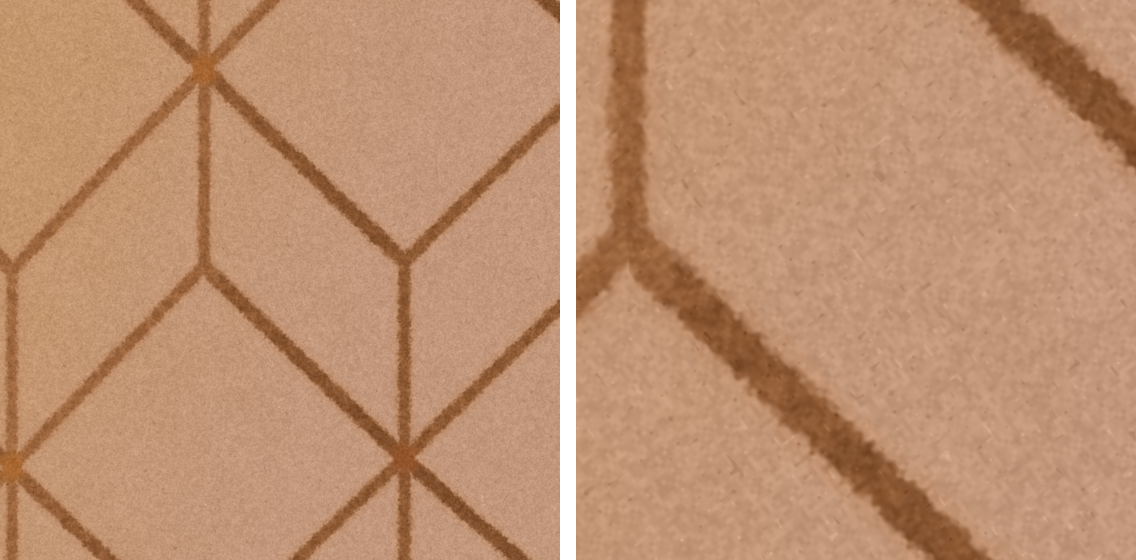
Left: the whole. Right: its middle third, enlarged.
Reproduce this pattern procedurally as a Shadertoy shader.

```glsl
// Tumbling-block lattice of brown printed lines on grainy tan paper.
// Each repeat is a star: a vertical bar plus four diagonals, on staggered rows,
// found by distance functions; value noise adds rough edges, grain and fading.

const vec2  STAR_ORIGIN   = vec2(0.3646, 0.1237); // one star, measured from top left
const vec2  HALF_REPEAT   = vec2(0.3503, 0.3516);
const float STRETCH       = 0.0204;  // repeats widen to the right
const float TILT          = 0.0222;  // rows climb to the right
const float SQUEEZE       = 0.06;    // rows shorten at the bottom
const float BAR_WIDTH     = 0.029;   // half widths, in half repeats
const float RISING_WIDTH  = 0.031;
const float FALLING_WIDTH = 0.036;
const float STAR_RADIUS   = 0.056;
const float ROUGHNESS     = 0.015;
const float SOFTNESS      = 0.010;
const float GRAIN         = 0.105;
const mat2  GRAIN_TURN    = mat2(0.8, 0.6, -0.6, 0.8);

const vec3 PAPER_COOL = vec3(0.760, 0.592, 0.482);
const vec3 PAPER_WARM = vec3(0.770, 0.588, 0.425);
const vec3 HALO       = vec3(0.755, 0.555, 0.415);
const vec3 INK_LIGHT  = vec3(0.655, 0.435, 0.270);
const vec3 INK_DARK   = vec3(0.485, 0.295, 0.160);
const vec3 STAR_LIGHT = vec3(0.690, 0.430, 0.200);
const vec3 STAR_DARK  = vec3(0.570, 0.325, 0.175);

float hash(vec2 p) {
    vec3 q = fract(vec3(p.xyx) * 0.1031);
    q += dot(q, q.yzx + 33.33);
    return fract((q.x + q.y) * q.z);
}

float noise(vec2 p) {
    vec2 i = floor(p), f = fract(p);
    f = f * f * (3.0 - 2.0 * f);
    return mix(mix(hash(i), hash(i + vec2(1, 0)), f.x),
               mix(hash(i + vec2(0, 1)), hash(i + vec2(1, 1)), f.x), f.y);
}

// Canvas position (y down) to lattice units, with the gentle camera warp undone
vec2 toLattice(vec2 pos) {
    vec2 s = (pos - STAR_ORIGIN) / HALF_REPEAT;
    float u = s.x - STRETCH * s.x * s.x * (1.0 - 2.0 * STRETCH * s.x);
    float v = s.y + TILT * u;
    return vec2(u, v + SQUEEZE * max(v - 2.0, 0.0));
}

// x: signed distance to ink, y: distance to star centre, z: 1 on falling diagonals
vec3 lattice(vec2 p) {
    vec3 nearest = vec3(9.0, 9.0, 0.0);
    float firstRow = floor(p.y * 0.5);
    for (int i = 0; i < 2; i++) {
        float row = firstRow + float(i);
        vec2 c = vec2(p.x - mod(row, 2.0), p.y - 2.0 * row);
        c.x -= 2.0 * floor(c.x * 0.5 + 0.5);
        vec2 q = abs(c);
        float falling = step(0.0, c.x * c.y);
        float bar = length(vec2(q.x, max(q.y - 1.0, 0.0))) - BAR_WIDTH;
        float along = clamp((q.x + q.y) * 0.5, 0.0, 1.0);
        float diagonal = length(q - along) - mix(RISING_WIDTH, FALLING_WIDTH, falling);
        float star = length(c);
        float d = min(min(bar, diagonal), star - STAR_RADIUS);
        if (d < nearest.x) {
            nearest.x = d;
            nearest.z = falling * step(diagonal, bar) * smoothstep(1.0, 0.9, along);
        }
        nearest.y = min(nearest.y, star);
    }
    return nearest;
}

void mainImage(out vec4 fragColor, in vec2 fragCoord) {
    vec2 pos = fragCoord / iResolution.y;
    pos.y = 1.0 - pos.y;
    vec2 grainPos = GRAIN_TURN * pos + 3.0;
    vec3 cell = lattice(toLattice(pos));

    // Paper: warm on the upper left, with soft blotches
    float blotch = noise(grainPos * 14.0) - 0.5;
    float warmth = 1.0 - smoothstep(0.0, 0.9, pos.x + 0.35 * pos.y + 0.15 * blotch);
    vec3 color = mix(PAPER_COOL, PAPER_WARM, warmth);
    color += 0.010 * blotch;

    // Ragged ink edge, softly bleeding into a darker fringe
    float rough = (noise(grainPos * 240.0) - 0.5) + 0.5 * (noise(grainPos * 90.0 + 9.0) - 0.5);
    float d = cell.x + ROUGHNESS * rough;
    float blur = SOFTNESS + 0.75 / (iResolution.y * HALF_REPEAT.y);
    color = mix(color, HALO, 0.7 * (1.0 - smoothstep(0.0, 0.045, d)));

    // Ink: darker to the lower right and on falling diagonals, orange at the stars
    float depth = smoothstep(-0.1, 1.2, pos.x + 0.3 * pos.y);
    float wear = noise(grainPos * 200.0 + 31.0) + noise(grainPos * 80.0) - 1.0;
    float shade = clamp(0.12 + 0.55 * depth + 0.25 * cell.z + 0.4 * wear, 0.0, 1.0);
    vec3 ink = mix(INK_LIGHT, INK_DARK, shade);
    vec3 starInk = mix(STAR_LIGHT, STAR_DARK, depth);
    ink = mix(ink, starInk, 1.0 - smoothstep(0.03, 0.12, cell.y));
    color = mix(color, ink, 1.0 - smoothstep(-blur, blur, d));

    // Fine grain and sparse dark and light flecks
    float fine = noise(grainPos * 360.0) - 0.5;
    float coarse = noise(grainPos * 150.0 + 17.0) - 0.5;
    float speck = noise(grainPos * 210.0 + 57.0);
    color += GRAIN * (0.65 * fine + 0.35 * coarse);
    color -= 0.06 * smoothstep(0.88, 0.98, speck);
    color += 0.05 * smoothstep(0.10, 0.02, speck);

    fragColor = vec4(clamp(color, 0.0, 1.0), 1.0);
}
```
